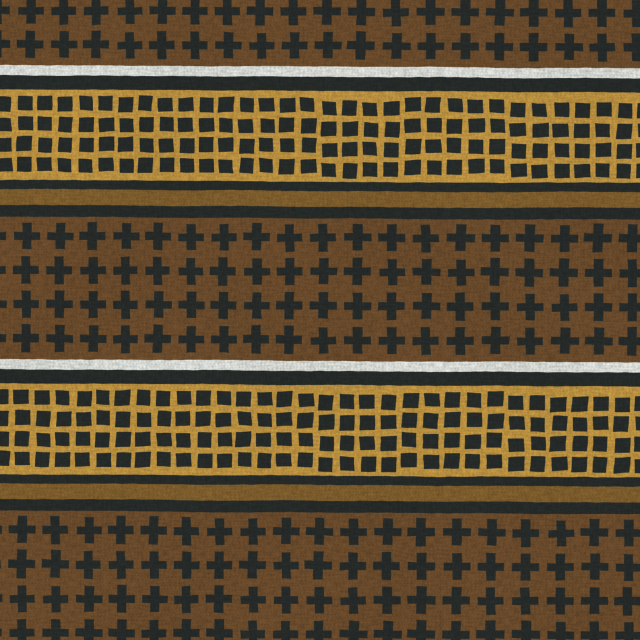
Give the GLSL for this pattern, as a Shadertoy shader.

```glsl
// Woven cloth of horizontal bands: rows of plus signs, a pale line, a hand-cut
// grid of squares and narrow stripes. One band profile repeats down the cloth;
// crosses and squares are distance fields in jittered cells, over thread noise.

const vec3 DARK  = vec3(0.145, 0.165, 0.160);
const vec3 BROWN = vec3(0.405, 0.285, 0.165);
const vec3 GOLD  = vec3(0.715, 0.555, 0.245);
const vec3 OCHRE = vec3(0.480, 0.355, 0.170);
const vec3 PALE  = vec3(0.825, 0.835, 0.815);

const float PERIOD = 0.4596;      // height of one band group
const float GROUP_TOP = 0.1016;   // first pale line, from the top edge
const float LEAD = 0.2187;        // plus-sign field above each pale line
const vec2 CROSS_PITCH = vec2(0.0526, 0.0534);
const vec2 SQUARE_PITCH = vec2(0.0323, 0.0319);

vec2 hash2(vec2 p) {
    vec3 q = fract(p.xyx * vec3(0.1031, 0.1030, 0.0973));
    q += dot(q, q.yzx + 33.33);
    return fract((q.xx + q.yz) * q.zy);
}

float corner(vec2 cell, vec2 offset, vec2 f) {
    float a = 6.2832 * hash2(cell + offset).x;
    return dot(vec2(cos(a), sin(a)), f - offset);
}

float gradientNoise(vec2 p) {
    vec2 i = floor(p), f = p - i;
    vec2 u = f * f * f * (f * (f * 6.0 - 15.0) + 10.0);
    return mix(mix(corner(i, vec2(0, 0), f), corner(i, vec2(1, 0), f), u.x),
               mix(corner(i, vec2(0, 1), f), corner(i, vec2(1, 1), f), u.x), u.y);
}

float box(vec2 p, vec2 halfSize) {
    vec2 d = abs(p) - halfSize;
    return length(max(d, 0.0)) + min(max(d.x, d.y), 0.0);
}

float fill(float d, float soft) { return 1.0 - smoothstep(-soft, soft, d); }

// Paints everything below the given level.
vec3 below(vec3 under, vec3 colour, float v, float level, float soft) {
    return mix(under, colour, smoothstep(-soft, soft, v - level));
}

vec3 stripes(float v, float soft) {
    vec3 c = below(BROWN, PALE, v, 0.0, soft);
    c = below(c, DARK,  v, 0.0160, soft);
    c = below(c, GOLD,  v, 0.0378, soft);
    c = below(c, DARK,  v, 0.1797, soft);
    c = below(c, OCHRE, v, 0.1940, soft);
    c = below(c, DARK,  v, 0.2188, soft);
    return below(c, BROWN, v, 0.2370, soft);
}

// Four rows of plus signs, drifting left from group to group.
float crosses(vec2 p, float group) {
    p += vec2(-0.0417 + 0.0065 * (group - 1.0), LEAD + 0.0007);
    p.x += 0.5 * CROSS_PITCH.x;
    vec2 id = floor(p / CROSS_PITCH);
    id.y = clamp(id.y, 0.0, 3.0);
    vec2 q = p - (id + 0.5) * CROSS_PITCH;
    vec2 rnd = hash2(id + vec2(11.0, 23.0 + 7.0 * group)) - 0.5;
    q += rnd * vec2(0.0024, 0.0016);
    q += vec2(q.y, -q.x) * rnd.y * 0.07;
    vec2 grow = 1.0 + 0.10 * rnd.yx;
    float upright = box(q, vec2(0.0073, 0.0212) * grow);
    float bar = box(q + vec2(0.0, 0.0007 * rnd.x), vec2(0.0205, 0.0062) * grow);
    return min(upright, bar);
}

// Four rows of uneven squares; some runs of columns sit lower than the rest.
float squares(vec2 p, float group) {
    p.x += 0.5 * SQUARE_PITCH.x - 0.0065 + 0.004 * group;
    float column = floor(p.x / SQUARE_PITCH.x);
    float lowered = step(15.5, column) * step(column, 19.5) + step(24.5, column);
    p.y -= 0.0439 + 0.0055 * lowered;
    vec2 id = vec2(column, clamp(floor(p.y / SQUARE_PITCH.y), 0.0, 3.0));
    vec2 q = p - (id + 0.5) * SQUARE_PITCH;
    vec2 rnd = hash2(id + vec2(71.0, 5.0 + 13.0 * group)) - 0.5;
    vec2 cut = hash2(id + vec2(31.0, 47.0 + 13.0 * group)) - 0.5;
    q += rnd * vec2(0.0032, 0.0030);
    q += q.yx * cut * vec2(0.18, 0.14);
    float round = 0.0012;
    return box(q, vec2(0.0116, 0.0112) * (1.0 + 0.16 * cut.yx) - round) - round;
}

// Fine crossed threads with a faint broad unevenness.
float weave(vec2 p) {
    float warp = gradientNoise(p * vec2(290.0, 85.0));
    float weft = gradientNoise(p * vec2(75.0, 310.0) + 40.0);
    float ribs = sin(6.2832 * 165.0 * p.x) * sin(6.2832 * 120.0 * p.y);
    return 0.11 * warp + 0.12 * weft + 0.025 * ribs + 0.04 * gradientNoise(p * 6.0);
}

void mainImage(out vec4 fragColor, in vec2 fragCoord) {
    vec2 uv = fragCoord / iResolution.y;
    float soft = 0.8 / iResolution.y;

    // Slight tilt, sag and ragged edges; y runs downward from here.
    vec2 p = vec2(uv.x, 1.0 - uv.y);
    p.y -= 0.005 * uv.x;
    p.x += 0.010 * pow(sin(3.1416 * uv.x), 2.0);
    p += 0.0016 * vec2(gradientNoise(uv * 9.0), gradientNoise(uv * 8.0 + 19.0));
    p += 0.0009 * vec2(gradientNoise(uv * 70.0), gradientNoise(uv * 65.0 + 31.0));

    float y = p.y - GROUP_TOP + LEAD;
    float group = floor(y / PERIOD);
    vec2 local = vec2(p.x, y - group * PERIOD - LEAD);

    vec3 colour = stripes(local.y, soft);
    float motif = min(crosses(local, group), squares(local, group));
    colour = mix(colour, DARK, fill(motif, soft));
    colour *= 1.0 + weave(uv);
    fragColor = vec4(colour, 1.0);
}
```
